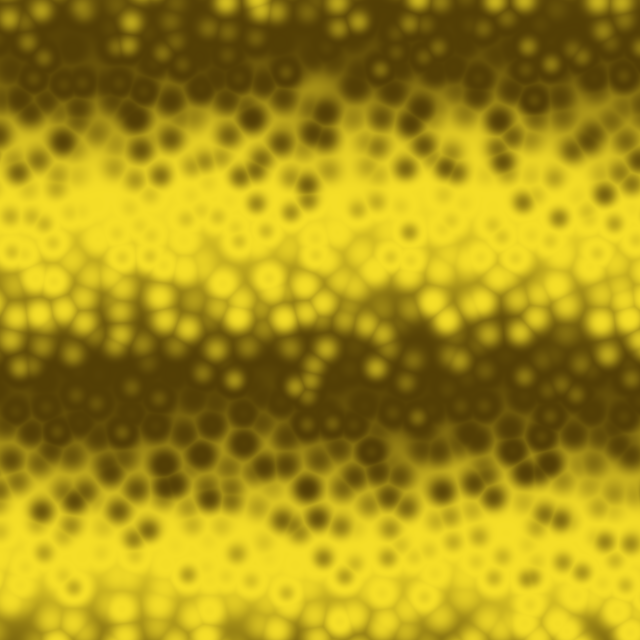
This texture is drawn by a WebGL 2 fragment shader. Its source:

```glsl
#version 300 es
precision highp float;

uniform vec2 u_resolution;
out vec4 outColor;

const float TAU = 6.2831853;
const vec3 DARK_OLIVE = vec3(0.325, 0.245, 0.02);
const vec3 BRIGHT_YELLOW = vec3(0.96, 0.87, 0.155);

float hash(vec2 p) {
    return fract(sin(dot(p, vec2(127.1, 311.7))) * 43758.5453);
}

// Smooth noise between random lattice values, centred on zero
float valueNoise(vec2 p) {
    vec2 cell = floor(p);
    vec2 f = p - cell;
    vec2 fade = f * f * (3.0 - 2.0 * f);
    float low = mix(hash(cell), hash(cell + vec2(1, 0)), fade.x);
    float high = mix(hash(cell + vec2(0, 1)), hash(cell + vec2(1, 1)), fade.x);
    return mix(low, high, fade.y) - 0.5;
}

float smoothMax(float a, float b, float softness) {
    float h = max(softness - abs(a - b), 0.0) / softness;
    return max(a, b) + 0.25 * h * h * softness;
}

// Round bumps of random height, parted by thin creases where they meet
float bumps(vec2 p, float sharpness, float softness) {
    vec2 cell = floor(p);
    float top = 0.0;
    for (int y = -1; y <= 1; y++) {
        for (int x = -1; x <= 1; x++) {
            vec2 id = cell + vec2(x, y);
            vec2 center = id + vec2(hash(id), hash(id + 57.3));
            vec2 offset = p - center;
            float height = mix(0.25, 1.0, hash(id + 113.9));
            float bump = height * exp(-sharpness * dot(offset, offset));
            top = smoothMax(top, bump, softness);
        }
    }
    return top;
}

// Horizontal wave, 0 in the troughs and 1 on the crests
float bands(float y, float count, float crest, float shift) {
    return 0.5 + 0.5 * cos(TAU * ((y - crest) * count + shift));
}

void main() {
    vec2 uv = gl_FragCoord.xy / u_resolution;

    // Bumps push the bands up and down, gathered into loose clusters
    float shift = 0.36 * (bumps(uv * 25.0 + 9.4, 2.8, 0.06) - 0.36);
    shift += 0.09 * valueNoise(uv * 13.0 + 3.7);
    shift += 0.04 * valueNoise(uv * 5.0 + 21.2);

    float light = bands(uv.y, 1.84, 0.648, shift);
    outColor = vec4(mix(DARK_OLIVE, BRIGHT_YELLOW, light), 1.0);
}
```
